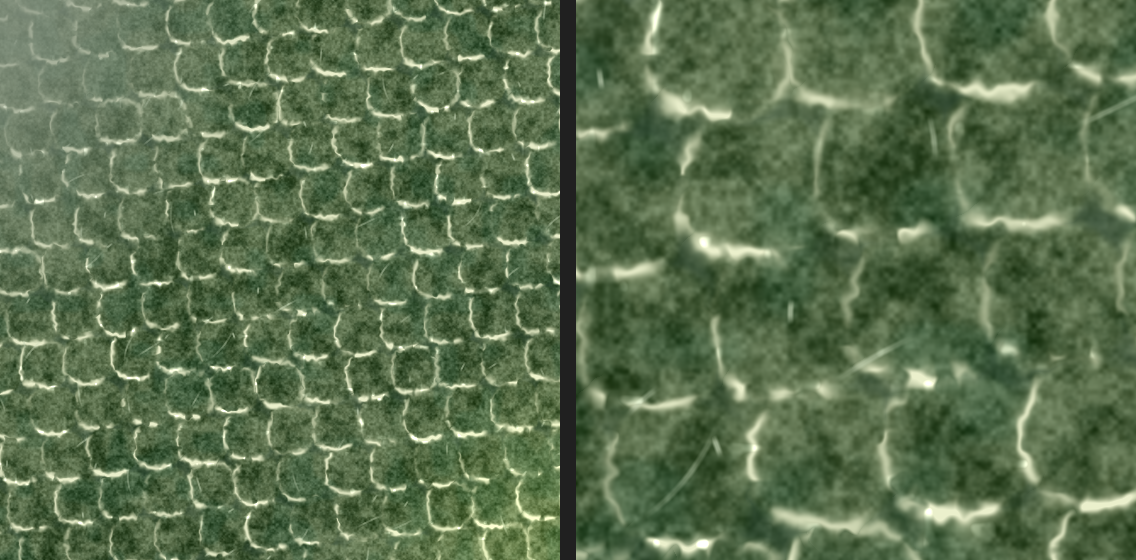
Left: the whole. Right: its middle third, enlarged.
This texture is drawn by a WebGL 1 fragment shader. Its source:

```glsl
precision highp float;
// Close-up of green woven cloth: skewed rows of round stitches with frayed pale rims and loose fibres.
uniform vec2 u_resolution;

float hash(vec2 p) {
  vec3 q = fract(p.xyx * vec3(0.1031, 0.1030, 0.0973));
  q += dot(q, q.yzx + 33.33);
  return fract((q.x + q.y) * q.z);
}

float noise(vec2 p) {
  vec2 i = floor(p), f = fract(p);
  f = f * f * (3.0 - 2.0 * f);
  return mix(mix(hash(i), hash(i + vec2(1.0, 0.0)), f.x),
             mix(hash(i + vec2(0.0, 1.0)), hash(i + 1.0), f.x), f.y);
}

float fbm(vec2 p) {
  float sum = 0.0, amp = 0.5;
  for (int i = 0; i < 4; i++) {
    sum += amp * noise(p);
    p = p * 2.1 + 17.3;
    amp *= 0.55;
  }
  return sum;
}

// x: bright rim, y: soft glow around it, z: nearest stitch radius
vec3 stitches(vec2 p) {
  vec2 origin = vec2(0.497, 0.645);
  mat2 lattice = mat2(0.0805, 0.0089, 0.0206, -0.0812);
  mat2 toCell = mat2(12.083, 1.324, 3.066, -11.979);
  vec2 home = floor(toCell * (p - origin) + 0.5);
  vec3 result = vec3(0.0, 0.0, 1.0);
  for (int j = -1; j <= 1; j++) {
    for (int i = -1; i <= 1; i++) {
      vec2 id = home + vec2(float(i), float(j));
      float h1 = hash(id + 31.7), h2 = hash(id + 74.2), h3 = hash(id + 118.9);
      vec2 d = p - origin - lattice * id - 0.005 * (vec2(h2, h3) - 0.5);
      vec2 dir = d / max(length(d), 0.0001);
      vec2 a = abs(d) + 0.00001;
      float r = pow(pow(a.x, 2.7) + pow(a.y, 2.7), 1.0 / 2.7);
      float edge = r - 0.0393 - 0.002 * h1;

      // Light catches the lower and left rims, seldom the others
      float low = smoothstep(0.62, 0.88, -dir.y - 0.08 * dir.x) * mix(0.75, 1.15, h1);
      float left = smoothstep(0.62, 0.9, -dir.x) * mix(0.3, 0.95, h2);
      float rest = smoothstep(0.5, 0.9, max(dir.x, dir.y)) * 0.55 * smoothstep(0.85, 0.95, h3);
      float lit = max(max(low, left), rest);
      lit *= 0.15 + 0.85 * smoothstep(0.2, 0.5, noise(p * 75.0 + 9.0 * h3));

      float width = (0.0024 + 0.0024 * noise(p * 120.0 + 40.0)) * (0.85 + 0.3 * step(left, low));
      result.x = max(result.x, lit * exp(-edge * edge / (width * width)));
      result.y = max(result.y, lit * exp(-abs(edge) / 0.0065));
      result.z = min(result.z, r);
    }
  }
  return result;
}

// Thin bent hairs and short glints, at most one per square of a coarse grid
float fibres(vec2 p) {
  vec2 home = floor(p * 13.0);
  float light = 0.0;
  for (int j = -1; j <= 1; j++) {
    for (int i = -1; i <= 1; i++) {
      vec2 id = home + vec2(float(i), float(j));
      float h = hash(id + 211.0), k = hash(id + 307.0), m = hash(id + 401.0);
      vec2 d = p - (id + vec2(k, m)) / 13.0;
      float angle = mix(0.3, 2.0, hash(id + 503.0));
      float c = cos(angle), s = sin(angle);
      d = vec2(c * d.x + s * d.y, c * d.y - s * d.x);
      d.y += (k - 0.5) * 14.0 * d.x * d.x;
      float reach = mix(0.008, 0.042, m * m * m);
      float hair = 1.0 - smoothstep(0.0005, 0.0027, abs(d.y));
      hair *= 1.0 - smoothstep(reach * 0.2, reach, abs(d.x));
      light = max(light, hair * step(0.45, h) * mix(1.0, 0.6, m));
    }
  }
  return light * (0.4 + 0.6 * noise(p * 120.0));
}

void main() {
  vec2 p = gl_FragCoord.xy / u_resolution.y;
  vec2 fray = vec2(noise(p * 32.0), noise(p * 32.0 + 50.0)) - 0.5;
  fray += 0.7 * (vec2(noise(p * 140.0), noise(p * 140.0 + 80.0)) - 0.5);
  vec3 stitch = stitches(p + 0.007 * fray);

  // Mottled yarn with teal patches and fine grain
  float mottle = fbm(p * 46.0) + 0.4 * (fbm(p * 9.0 + 5.0) - 0.45);
  vec3 yarn = mix(vec3(0.18, 0.275, 0.145), vec3(0.385, 0.465, 0.325), smoothstep(0.2, 0.75, mottle));
  yarn = mix(yarn, vec3(0.19, 0.35, 0.24), 0.35 * smoothstep(0.5, 0.8, noise(p * 24.0 + 90.0)));
  yarn += 0.15 * (noise(p * 190.0) - 0.5) + 0.1 * (noise(p * 330.0 + 13.0) - 0.5);

  // Dark gaps where the stitches meet
  float gap = smoothstep(0.040, 0.048, stitch.z);
  vec3 color = mix(yarn, vec3(0.13, 0.23, 0.165), 0.6 * gap * noise(p * 45.0 + 3.0));

  // Pale rims, loose fibres and small sparks
  color = mix(color, vec3(0.56, 0.62, 0.45), 0.55 * stitch.y);
  color = mix(color, vec3(0.92, 0.94, 0.80), clamp(stitch.x * 1.05, 0.0, 1.0));
  color = mix(color, vec3(0.80, 0.86, 0.74), 0.75 * fibres(p));
  color += 0.4 * smoothstep(0.75, 0.95, noise(p * 105.0 + 27.0)) * stitch.y;

  // Grey haze at the upper left, warm light at the lower right
  float haze = 1.0 - smoothstep(0.0, 0.55, length((p - vec2(0.0, 1.0)) * vec2(1.0, 0.75)));
  color = mix(color, vec3(0.53, 0.58, 0.52), 0.78 * haze);
  float warm = 1.0 - smoothstep(0.0, 0.45, length(p - vec2(1.0, 0.0)));
  color += warm * vec3(0.10, 0.11, 0.035);

  gl_FragColor = vec4(clamp(color, 0.0, 1.0), 1.0);
}
```
